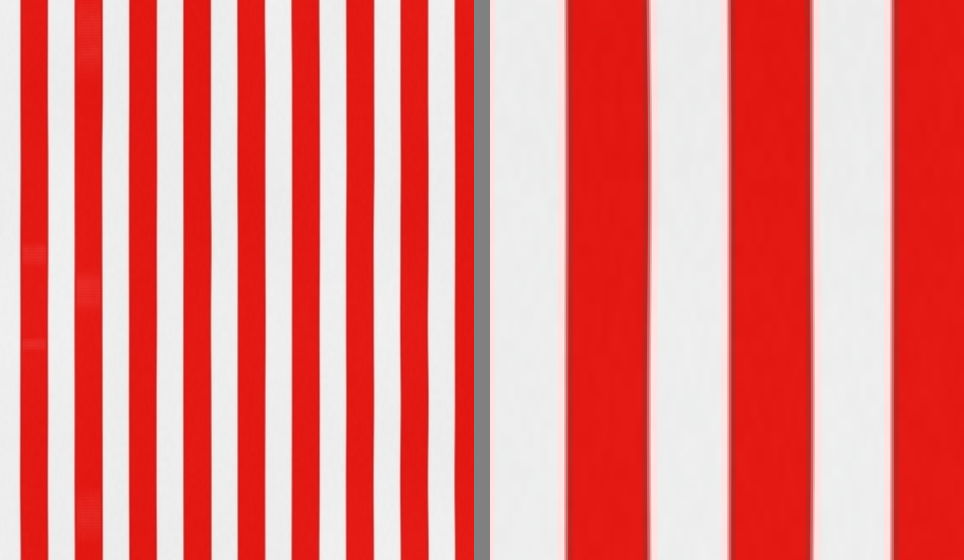
Left: the whole. Right: its middle third, enlarged.
Reproduce this pattern procedurally as a Shadertoy shader.

```glsl
// Lengths are fractions of the canvas width
const float PERIOD = 0.11454;
const float FIRST_EDGE = 0.0436;
const float STRIPE_WIDTH = 0.0576;
const float EDGE_WOBBLE = 0.0009;
const float FRINGE = 0.0023;
const float WEAVE_PITCH = 0.0062;
const float GRAIN = 0.012;
const float SHADE = 0.014;
const float SHEEN = 0.075;

const vec3 RED = vec3(0.893, 0.098, 0.078);
const vec3 DARK_RED = vec3(0.76, 0.14, 0.12);
const vec3 DUSTY_RED = vec3(0.80, 0.40, 0.39);
const vec3 PINK = vec3(0.96, 0.65, 0.65);
const vec3 BLUSH = vec3(1.0, 0.89, 0.89);
const vec3 WHITE = vec3(0.931, 0.932, 0.932);

// Worn patches: stripe index, height from 0 to 1, half height
const int PATCH_COUNT = 5;
const vec3 PATCHES[PATCH_COUNT] = vec3[](
    vec3(0.0, 0.545, 0.025), vec3(0.0, 0.385, 0.014),
    vec3(1.0, 0.935, 0.090), vec3(1.0, 0.480, 0.045),
    vec3(1.0, 0.080, 0.055));

float hash(vec2 p) {
    vec3 q = fract(p.xyx * vec3(0.1031, 0.1030, 0.0973));
    q += dot(q, q.yzx + 33.33);
    return fract((q.x + q.y) * q.z);
}

float noise(vec2 p) {
    vec2 cell = floor(p), f = fract(p);
    f = f * f * (3.0 - 2.0 * f);
    return mix(mix(hash(cell), hash(cell + vec2(1, 0)), f.x),
               mix(hash(cell + vec2(0, 1)), hash(cell + vec2(1, 1)), f.x), f.y);
}

// Signed distance to the nearest stripe edge, negative inside the stripe
float stripeDistance(float x) {
    float phase = (x - FIRST_EDGE - 0.5 * STRIPE_WIDTH) / PERIOD;
    return abs(fract(phase + 0.5) - 0.5) * PERIOD - 0.5 * STRIPE_WIDTH;
}

// Colour across an edge: dark rim, soft transition, pale halo
vec3 inkColor(float d, float soft) {
    vec3 color = mix(RED, DARK_RED, smoothstep(-soft, soft, d + 1.9 * FRINGE));
    color = mix(color, DUSTY_RED, smoothstep(-soft, soft, d + 0.45 * FRINGE));
    color = mix(color, PINK, smoothstep(-soft, soft, d - 0.3 * FRINGE));
    color = mix(color, BLUSH, smoothstep(-soft, soft, d - 0.8 * FRINGE));
    return mix(color, WHITE, smoothstep(-soft, soft, d - 2.7 * FRINGE));
}

// Strength of the worn sheen on one stripe
float wornSheen(float stripe, float height) {
    float amount = 0.0;
    for (int i = 0; i < PATCH_COUNT; i++) {
        float onStripe = 1.0 - step(0.5, abs(stripe - PATCHES[i].x));
        float offset = abs(height - PATCHES[i].y) / PATCHES[i].z;
        amount += onStripe * (1.0 - smoothstep(0.3, 1.0, offset));
    }
    return amount;
}

void mainImage(out vec4 fragColor, in vec2 fragCoord) {
    vec2 p = fragCoord / iResolution.x;
    float height = fragCoord.y / iResolution.y;
    float pixel = 1.0 / iResolution.x;

    // Stripes with slightly wandering edges
    float stripe = floor((p.x - FIRST_EDGE) / PERIOD);
    float wobble = (noise(vec2(p.x * 9.0, p.y * 6.0)) - 0.5) * 2.0 * EDGE_WOBBLE;
    float d = stripeDistance(p.x + wobble);
    float soft = max(0.6 * pixel, 0.2 * FRINGE);
    vec3 color = inkColor(d, soft);

    // Fine weave showing through the worn patches
    float inside = 1.0 - smoothstep(-2.5 * FRINGE, -FRINGE, d);
    float thread = 0.5 + 0.5 * cos(6.28318 * p.y / WEAVE_PITCH);
    float mottle = noise(p * vec2(45.0, 70.0));
    float sheen = wornSheen(stripe, height) * (0.35 + 0.4 * mottle + 0.25 * thread);
    color += SHEEN * inside * sheen * vec3(0.25, 1.0, 1.0);

    // Broad shading and fine grain
    float shade = noise(p * vec2(7.0, 4.0) + 5.0) - 0.5;
    float grain = noise(p * vec2(210.0, 90.0)) - 0.5;
    color += SHADE * shade + GRAIN * grain;

    fragColor = vec4(clamp(color, 0.0, 1.0), 1.0);
}
```
